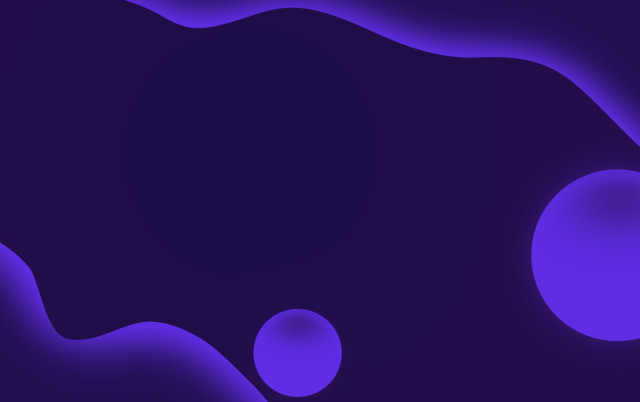
This background is drawn by a Shadertoy shader. Its source:

```glsl
// Dark violet backdrop with two glowing wavy corners and two lit spheres.
// Waves are Hermite curves; their inner glow is a Gaussian blur of the
// region across the edge, summed column by column. Spheres are shaded discs.

const float ASPECT = 1.587;
const int KNOTS = 8;
const int BLUR_STEPS = 10;

const vec3 NIGHT_BLUE = vec3(0.115, 0.050, 0.275);
const vec3 NIGHT_PLUM = vec3(0.138, 0.050, 0.288);
const vec3 WAVE_DEEP  = vec3(0.135, 0.058, 0.315);
const vec3 ORB_SHADE  = vec3(0.235, 0.110, 0.540);
const vec3 GLOW       = vec3(0.375, 0.175, 0.890);

// Knots hold position x, height y and slope z.
const vec3 UPPER_WAVE[KNOTS] = vec3[KNOTS](
    vec3(0.289, 1.006, -0.30), vec3(0.403, 0.959, -0.60),
    vec3(0.490, 0.930,  0.00), vec3(0.723, 0.981,  0.00),
    vec3(0.971, 0.901, -0.42), vec3(1.178, 0.857,  0.03),
    vec3(1.426, 0.791, -0.85), vec3(1.612, 0.612, -0.85));

const vec3 LOWER_WAVE[KNOTS] = vec3[KNOTS](
    vec3(0.000, 0.397, -0.65), vec3(0.072, 0.335, -1.20),
    vec3(0.110, 0.235, -2.90), vec3(0.196, 0.155,  0.00),
    vec3(0.372, 0.200,  0.00), vec3(0.496, 0.159, -0.58),
    vec3(0.620, 0.050, -0.97), vec3(0.682, -0.019, -1.10));

// Cubic Hermite curve, continued straight past both ends.
float waveHeight(vec3 knots[KNOTS], float x) {
    vec3 a = knots[0];
    vec3 b = knots[1];
    for (int i = 1; i < KNOTS - 1; i++) {
        if (x > knots[i].x) {
            a = knots[i];
            b = knots[i + 1];
        }
    }
    float span = b.x - a.x;
    float t = clamp((x - a.x) / span, 0.0, 1.0);
    float u = 1.0 - t;
    float curve = a.y * (1.0 + 2.0 * t) * u * u + b.y * t * t * (3.0 - 2.0 * t)
                + span * t * u * (a.z * u - b.z * t);
    return curve + a.z * min(x - a.x, 0.0) + b.z * max(x - b.x, 0.0);
}

// Blurred coverage of the region beyond the wave; side is +1 for a fill above.
float blurredOutside(vec3 knots[KNOTS], vec2 p, float side, float sigma) {
    float sum = 0.0;
    float total = 0.0;
    for (int i = -BLUR_STEPS; i <= BLUR_STEPS; i++) {
        float s = 2.4 * float(i) / float(BLUR_STEPS);
        float weight = exp(-0.5 * s * s);
        float depth = side * (p.y - waveHeight(knots, p.x + s * sigma));
        sum += weight / (1.0 + exp(1.7 * depth / sigma));
        total += weight;
    }
    return sum / total;
}

vec3 paintWave(vec3 base, vec3 knots[KNOTS], vec2 p, float side, float sigma, float pixel) {
    float h = waveHeight(knots, p.x);
    float slope = (waveHeight(knots, p.x + 0.002) - h) / 0.002;
    float depth = side * (p.y - h) / sqrt(1.0 + slope * slope);
    float light = smoothstep(0.0, 0.60, blurredOutside(knots, p, side, sigma));
    float mask = smoothstep(-0.75 * pixel, 0.75 * pixel, depth);
    return mix(base, mix(WAVE_DEEP, GLOW, light), mask);
}

// Disc with a shaded upper pocket, a bright rim and a faint outer halo.
vec3 paintOrb(vec3 base, vec2 p, vec2 center, float radius, float halo, float pixel) {
    vec2 q = (p - center) / radius;
    float r = length(q);
    float dist = (r - 1.0) * radius;
    vec2 pocket = (q - vec2(0.04, 0.66)) / vec2(0.62, 0.42);
    float shade = exp(-dot(pocket, pocket));
    shade *= 1.0 - 0.5 * smoothstep(0.75, 1.0, r);
    vec3 body = mix(GLOW, ORB_SHADE, 0.85 * shade);
    vec3 lit = mix(base, GLOW, halo * exp(-max(dist, 0.0) / 0.032));
    return mix(body, lit, smoothstep(-0.75 * pixel, 0.75 * pixel, dist));
}

void mainImage(out vec4 fragColor, in vec2 fragCoord) {
    vec2 p = fragCoord / iResolution.xy * vec2(ASPECT, 1.0);
    float pixel = 1.0 / iResolution.y;

    // Backdrop: bluish center turning to plum outward
    float outer = smoothstep(0.25, 0.85, length(p - vec2(0.62, 0.62)));
    vec3 color = mix(NIGHT_BLUE, NIGHT_PLUM, outer);

    // Wavy corners
    color = paintWave(color, UPPER_WAVE, p, 1.0, 0.075, pixel);
    color = paintWave(color, LOWER_WAVE, p, -1.0, 0.088, pixel);

    // Spheres
    color = paintOrb(color, p, vec2(1.531, 0.365), 0.2135, 0.20, pixel);
    color = paintOrb(color, p, vec2(0.738, 0.122), 0.1095, 0.06, pixel);

    fragColor = vec4(color, 1.0);
}
```
